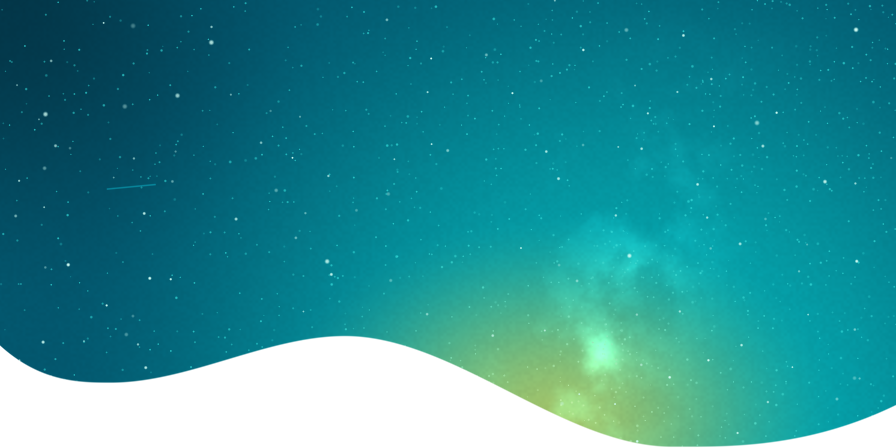
This background is drawn by a Shadertoy shader. Its source:

```glsl
// Teal starry sky with a yellow-green horizon glow above a smooth white wave.

float hash(vec2 p) {
    return fract(sin(dot(p, vec2(127.1, 311.7))) * 43758.5453);
}

float noise(vec2 p) {
    vec2 cell = floor(p), f = fract(p);
    f = f * f * (3.0 - 2.0 * f);
    return mix(mix(hash(cell), hash(cell + vec2(1, 0)), f.x),
               mix(hash(cell + vec2(0, 1)), hash(cell + vec2(1, 1)), f.x), f.y);
}

float fbm(vec2 p) {
    float sum = 0.0, amplitude = 0.5;
    for (int i = 0; i < 5; i++) {
        sum += amplitude * noise(p);
        p = mat2(1.6, 1.2, -1.2, 1.6) * p + 7.3;
        amplitude *= 0.5;
    }
    return sum;
}

// Soft elliptical spot, one at its centre
float spot(vec2 p, vec2 center, vec2 radius) {
    vec2 q = (p - center) / radius;
    return exp(-dot(q, q));
}

// Height of the white wave: two valleys around one crest
float waveHeight(float x) {
    if (x < 0.247) return 0.146 + 0.083 * pow(1.0 - x / 0.247, 2.7);
    if (x < 0.77) return mix(0.146, 0.25, smoothstep(0.247, 0.77, x));
    float rise = max(x - 1.54, 0.0) / 0.46;
    return mix(0.25, 0.003, smoothstep(0.77, 1.5, x)) + 0.093 * pow(rise, 2.4);
}

// One jittered star per grid cell, kept with the given probability
float starLayer(vec2 p, float cellSize, float radius, float density, float seed) {
    vec2 cell = floor(p / cellSize);
    vec2 id = cell + seed;
    vec2 jitter = 0.2 + 0.6 * vec2(hash(id + 3.1), hash(id + 8.7));
    float size = radius * mix(0.6, 1.2, hash(id + 5.9));
    float dist = length(p - (cell + jitter) * cellSize);
    float lit = step(hash(id), density) * mix(0.3, 1.0, hash(id + 12.4));
    return lit * smoothstep(size + 0.5 / iResolution.y, size * 0.2, dist);
}

void mainImage(out vec4 fragColor, in vec2 fragCoord) {
    vec2 p = fragCoord / iResolution.y;
    p.x *= 2.0 * iResolution.y / iResolution.x;
    float pixel = 1.0 / iResolution.y;

    // Sky, darkest in the upper left corner
    float skyFade = smoothstep(0.3, 1.35, distance(p, vec2(1.4, 0.0)));
    vec3 color = mix(vec3(0.02, 0.64, 0.67), vec3(0.01, 0.34, 0.43), skyFade);
    color = mix(color, vec3(0.01, 0.20, 0.27),
                0.9 * smoothstep(0.75, 0.0, distance(p, vec2(0.0, 1.0))));

    // Horizon glow
    float glow = smoothstep(1.0, 0.0, length((p - vec2(1.24, 0.05)) / vec2(0.66, 0.48)));
    color = mix(color, vec3(0.66, 0.77, 0.40), 0.95 * glow);

    // Hazy galaxy band leaning to the upper right
    float bandX = 1.33 + 0.32 * (p.y - 0.2);
    float band = exp(-pow((p.x - bandX) / 0.17, 2.0)) * smoothstep(1.1, 0.2, p.y);
    float cloud = smoothstep(0.35, 0.75, fbm(p * 11.0));
    color += vec3(0.04, 0.13, 0.12) * band * cloud;
    float core = spot(p, vec2(1.335, 0.21), vec2(0.045, 0.06))
               + 0.4 * spot(p, vec2(1.43, 0.40), vec2(0.07, 0.04));
    color += vec3(0.12, 0.24, 0.20) * core * (0.3 + cloud);
    color *= 0.98 + 0.04 * noise(p * 150.0);

    // Stars, from fine dust to rare bright points
    float crowd = 0.07 + 0.07 * smoothstep(0.5, 1.8, p.x) + 0.25 * band * cloud + 0.4 * core;
    float dust = 0.0;
    for (int i = 0; i < 3; i++) {
        float layer = float(i);
        dust += starLayer(p + 0.37 * layer, 0.017 + 0.007 * layer,
                          0.0024 + 0.0004 * layer, crowd, 17.0 * layer);
    }
    vec3 dustColor = mix(vec3(0.20, 0.86, 0.85), vec3(0.80, 0.96, 0.66), glow);
    color = mix(color, dustColor, min(dust * 0.75, 1.0));
    float bright = starLayer(p, 0.07, 0.0036, 0.25, 41.0)
                 + starLayer(p + 0.13, 0.16, 0.0056, 0.3, 73.0);
    color = mix(color, vec3(0.82, 1.0, 0.96), min(bright, 1.0));

    // Faint meteor streak
    vec2 trail = p - vec2(0.24, 0.578);
    float along = clamp(trail.x / 0.106, 0.0, 1.0);
    float streak = smoothstep(0.0012 + pixel, 0.0, length(trail - along * vec2(0.106, 0.01)));
    color += vec3(0.02, 0.20, 0.20) * streak;

    // White wave in front
    float wave = smoothstep(pixel, -pixel, p.y - waveHeight(p.x));
    fragColor = vec4(mix(color, vec3(1.0), wave), 1.0);
}
```
